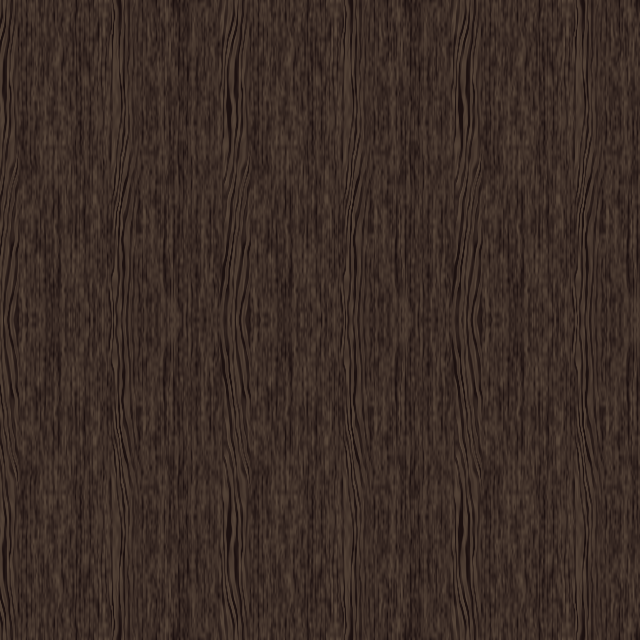
Reproduce this texture procedurally as a Shadertoy shader.

```glsl
// Dark brown wood veneer: fine vertical grain with two streaked bands per repeat, mirrored about mid height.

const float REPEAT_WIDTH = 0.362;
const float COARSE_CENTRE = 0.006;   // centre of the bold band
const float FINE_CENTRE = 0.190;     // centre of the lighter band
const float TAU = 6.28318;

const vec3 PORE_BROWN = vec3(0.105, 0.062, 0.060);
const vec3 BASE_BROWN = vec3(0.232, 0.174, 0.148);
const vec3 PALE_BROWN = vec3(0.350, 0.284, 0.232);

float hash(vec2 p) {
    vec3 q = fract(vec3(p.xyx) * 0.1031);
    q += dot(q, q.yzx + 33.33);
    return fract((q.x + q.y) * q.z);
}

// Value noise whose cells wrap horizontally after the given count.
float noise(vec2 p, float wrapCells) {
    vec2 cell = floor(p);
    vec2 f = fract(p);
    f = f * f * (3.0 - 2.0 * f);
    float x0 = mod(cell.x, wrapCells);
    float x1 = mod(cell.x + 1.0, wrapCells);
    float low = mix(hash(vec2(x0, cell.y)), hash(vec2(x1, cell.y)), f.x);
    float high = mix(hash(vec2(x0, cell.y + 1.0)), hash(vec2(x1, cell.y + 1.0)), f.x);
    return mix(low, high, f.y);
}

// Signed distance to the nearest repeat of a vertical centre line.
float repeatOffset(float x, float centre) {
    return (fract((x - centre) / REPEAT_WIDTH + 0.5) - 0.5) * REPEAT_WIDTH;
}

// Tone of the fine grain; u runs 0 to 1 over a repeat, v is height from the mirror line.
float grainTone(float u, float v) {
    u += 0.008 * (noise(vec2(u * 30.0, v * 26.0 + 5.0), 30.0) - 0.5);
    float fibres = noise(vec2(u * 150.0, v * 130.0), 150.0) - 0.5;
    float streaks = noise(vec2(u * 120.0, v * 42.0 + 60.0), 120.0) - 0.5;
    float columns = noise(vec2(u * 88.0, v * 7.0 + 90.0), 88.0) - 0.5;
    // Thin, nearly unbroken dark pores of uneven strength
    float strength = noise(vec2(u * 34.0, v * 16.0 + 150.0), 34.0);
    float pores = smoothstep(0.4, 1.0, cos(TAU * (u * 52.0 + 0.5 * columns)));
    return 0.54 + 0.44 * fibres + 0.42 * streaks + 0.30 * columns - 0.34 * strength * pores;
}

// Tone of a band: thin dark lines that lean outward, with a kink part way up.
float streakTone(float d, float v, float slope, float kink, float spacing, float seed) {
    float lean = slope * v * v / (v + 0.08) + kink * smoothstep(0.12, 0.32, v);
    float wobble = noise(vec2(d * 50.0 + seed, v * 15.0), 512.0) - 0.5;
    float ripple = noise(vec2(d * 150.0 + seed, v * 48.0), 512.0) - 0.5;
    float across = d - lean + 0.006 * wobble + 0.0030 * ripple;
    float spread = noise(vec2(across * 110.0 + seed, v * 8.0 + seed), 512.0);
    float wave = 0.5 + 0.5 * cos(TAU * (across / spacing + 1.1 * spread));
    float strength = noise(vec2(across * 170.0 + seed, v * 20.0 + 30.0), 512.0);
    float line = smoothstep(0.40, 0.92, wave) * mix(0.45, 1.15, strength);
    float fibre = noise(vec2(across * 420.0 + seed, v * 55.0), 512.0) - 0.5;
    return 0.75 - 0.74 * line + 0.42 * fibre;
}

// Soft-sided mask between two ragged edges.
float bandMask(float d, float left, float right, float softness, float ragged) {
    d += ragged;
    return smoothstep(left - softness, left + softness, d)
         * (1.0 - smoothstep(right - softness, right + softness, d));
}

vec3 woodColour(float tone) {
    vec3 lower = mix(PORE_BROWN, BASE_BROWN, clamp(tone * 2.0, 0.0, 1.0));
    return mix(lower, PALE_BROWN, clamp(tone * 2.0 - 1.0, 0.0, 1.0));
}

void mainImage(out vec4 fragColor, in vec2 fragCoord) {
    vec2 p = fragCoord / iResolution.xy;
    float v = abs(p.y - 0.5);
    float u = fract(p.x / REPEAT_WIDTH);
    float tone = grainTone(u, v);

    // Slow sideways sway shared by the bands
    float sway = 0.003 * sin(v * 13.0 - 0.8);
    float ragged = 0.010 * (noise(vec2(u * 40.0, v * 26.0 + 200.0), 40.0) - 0.5);

    // Bold band
    float d = repeatOffset(p.x, COARSE_CENTRE) - sway;
    float coarse = streakTone(d, v, 0.070, 0.014, 0.0088, 40.0);
    tone = mix(tone, coarse, bandMask(d, -0.020, 0.021, 0.004, ragged));

    // Lighter band, fading out to its right
    d = repeatOffset(p.x, FINE_CENTRE) - 0.6 * sway;
    float fine = streakTone(d, v, 0.025, 0.016, 0.0080, 83.0);
    float fade = 1.0 - 0.6 * smoothstep(-0.002, 0.026, d);
    tone = mix(tone, fine, fade * bandMask(d, -0.017, 0.026, 0.005, ragged));

    fragColor = vec4(woodColour(tone), 1.0);
}
```
